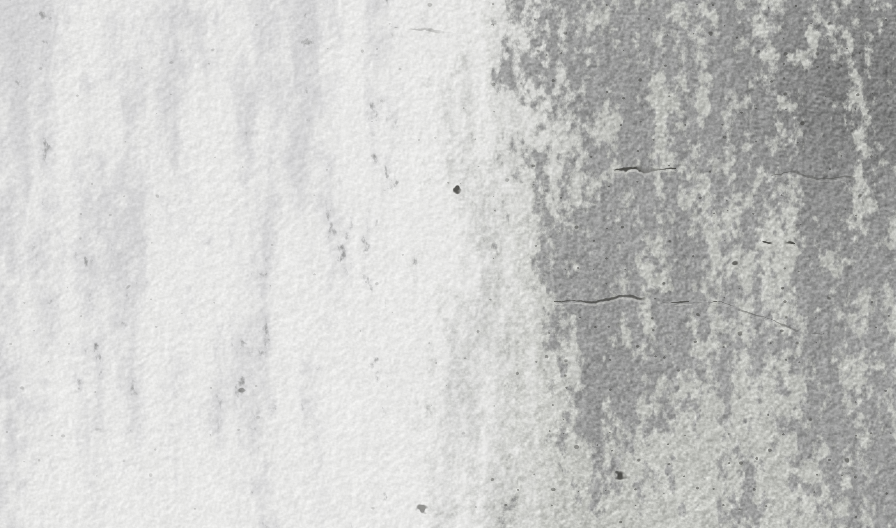
This texture is drawn by a WebGL 2 fragment shader. Its source:

```glsl
#version 300 es
precision highp float;
uniform vec2 u_resolution;
out vec4 outColor;

const vec3 PLASTER = vec3(0.91, 0.91, 0.905);
const vec3 PALE_STAIN = vec3(0.815, 0.815, 0.82);
const vec3 BARE_CEMENT = vec3(0.765, 0.77, 0.75);
const vec3 DARK_STAIN = vec3(0.59, 0.592, 0.59);
const vec3 CRACK = vec3(0.24, 0.24, 0.225);

float hash(vec2 p) {
  return fract(sin(dot(p, vec2(127.1, 311.7))) * 43758.54);
}

float noise(vec2 p) {
  vec2 i = floor(p), f = fract(p);
  f = f * f * (3.0 - 2.0 * f);
  return mix(mix(hash(i), hash(i + vec2(1, 0)), f.x),
             mix(hash(i + vec2(0, 1)), hash(i + vec2(1, 1)), f.x), f.y);
}

float fbm(vec2 p) {
  float sum = 0.0, amp = 0.5;
  for (int i = 0; i < 5; i++) {
    sum += amp * noise(p);
    p = mat2(1.6, 0.25, -0.25, 1.6) * p * 1.25 + 17.3;
    amp *= 0.5;
  }
  return sum / 0.97;
}

// Soft elliptical weight
float blob(vec2 uv, vec2 centre, vec2 radius) {
  vec2 q = (uv - centre) / radius;
  return exp(-dot(q, q));
}

// Wobbling, broken line that tapers at both ends
float crack(vec2 p, vec2 a, vec2 b, float width) {
  vec2 ab = b - a;
  p.y += 0.035 * (fbm(p * 16.0) - 0.5);
  float t = clamp(dot(p - a, ab) / dot(ab, ab), 0.0, 1.0);
  float w = width * (0.2 + 1.3 * noise(p * 55.0)) * sqrt(4.0 * t * (1.0 - t) + 0.05);
  float gaps = smoothstep(0.2, 0.5, noise(p * 38.0 + 5.0));
  return gaps * (1.0 - smoothstep(w * 0.3, w * 1.4, length(p - a - ab * t)));
}

float pit(vec2 p, vec2 centre, float radius) {
  float d = length((p - centre) * vec2(0.85, 1.0)) + radius * (noise(p * 150.0) - 0.5);
  return 1.0 - smoothstep(radius * 0.5, radius * 1.2, d);
}

// Small pits jittered over a grid
float scatteredPits(vec2 p, float scale, float density) {
  vec2 cell = floor(p * scale);
  vec2 centre = (cell + 0.25 + 0.5 * vec2(hash(cell), hash(cell + 31.0))) / scale;
  float radius = mix(0.06, 0.15, pow(hash(cell + 57.0), 3.0)) / scale;
  return step(hash(cell + 83.0), density) * pit(p, centre, radius);
}

float darkDensity(vec2 uv) {
  float d = 0.3 * smoothstep(0.50, 0.58, uv.x) + 0.22 * smoothstep(0.58, 0.68, uv.x);
  d += 0.25 * blob(uv, vec2(0.61, 0.88), vec2(0.06, 0.25));
  d += 0.12 * blob(uv, vec2(0.70, 0.75), vec2(0.07, 0.36));
  d += 0.20 * blob(uv, vec2(0.67, 0.30), vec2(0.045, 0.16));
  d += 0.12 * blob(uv, vec2(0.78, 0.36), vec2(0.03, 0.12));
  d += 0.20 * blob(uv, vec2(0.95, 0.80), vec2(0.09, 0.20));
  d += 0.10 * blob(uv, vec2(0.93, 0.35), vec2(0.07, 0.25));
  d -= 0.20 * blob(uv, vec2(0.825, 0.42), vec2(0.03, 0.28));
  d -= 0.28 * blob(uv, vec2(0.72, 0.03), vec2(0.14, 0.14));
  d -= 0.10 * blob(uv, vec2(0.56, 0.30), vec2(0.05, 0.32));
  return d - 0.16 * blob(uv, vec2(0.91, 0.92), vec2(0.04, 0.05));
}

float paleDensity(vec2 uv) {
  float d = 0.36 + 0.25 * (1.0 - smoothstep(0.012, 0.04, uv.x));
  d += 0.20 * blob(uv, vec2(0.19, 0.93), vec2(0.20, 0.22));
  d += 0.22 * blob(uv, vec2(0.32, 0.68), vec2(0.035, 0.22));
  d += 0.18 * blob(uv, vec2(0.15, 0.58), vec2(0.06, 0.16));
  d += 0.20 * blob(uv, vec2(0.55, 0.35), vec2(0.045, 0.60));
  return d - 0.22 * blob(uv, vec2(0.43, 0.35), vec2(0.07, 0.6));
}

void main() {
  vec2 uv = gl_FragCoord.xy / u_resolution;
  vec2 p = gl_FragCoord.xy / u_resolution.y;

  // Vertical runs broken by rough flakes and specks
  float runs = fbm(p * vec2(24.0, 4.0));
  float flakes = fbm(p * vec2(48.0, 26.0) + 9.0);
  float specks = fbm(p * vec2(105.0, 75.0) + 41.0);
  float stain = 0.5 + 0.75 * (runs - 0.5) + 0.5 * (flakes - 0.5);
  float rough = stain + 0.35 * (flakes - 0.5) + 0.65 * (specks - 0.5);
  float cement = smoothstep(0.46, 0.66, uv.x + 0.16 * (rough - 0.5));
  float pale = smoothstep(-0.2, 0.22, stain + 0.2 * (specks - 0.5) + paleDensity(uv) - 1.0);
  float dark = smoothstep(-0.15, 0.15, rough + darkDensity(uv) - 1.0);

  vec3 color = mix(PLASTER, PALE_STAIN, pale * 0.9);
  color = mix(color, BARE_CEMENT, cement);
  color = mix(color, DARK_STAIN, dark);
  color -= 0.1 * dark * blob(uv, vec2(0.96, 0.84), vec2(0.12, 0.25));

  // Grain lit from the upper left
  vec2 toLight = vec2(-0.003, 0.003);
  float relief = fbm(p * 110.0) - fbm((p + toLight) * 110.0);
  color += relief * mix(0.12, 0.25, cement);
  color += (noise(p * 230.0) - 0.5) * mix(0.04, 0.12, cement);
  color += (flakes - 0.5) * mix(0.04, 0.12, cement);

  // Cracks and the pale rims below them
  float lines = 0.0, rims = 0.0;
  for (int i = 0; i < 2; i++) {
    vec2 q = p + vec2(0.0, 0.005) * float(i);
    float c = crack(q, vec2(1.16, 0.678), vec2(1.28, 0.682), 0.0032);
    c = max(c, 0.8 * crack(q, vec2(1.05, 0.432), vec2(1.36, 0.434), 0.0026));
    c = max(c, crack(q, vec2(1.445, 0.538), vec2(1.505, 0.535), 0.005));
    c = max(c, 0.4 * crack(q, vec2(1.36, 0.434), vec2(1.56, 0.36), 0.0022));
    c = max(c, 0.4 * crack(q, vec2(1.46, 0.675), vec2(1.64, 0.66), 0.0025));
    c = max(c, 0.3 * crack(q, vec2(0.74, 0.955), vec2(0.88, 0.94), 0.0022));
    if (i == 0) lines = c; else rims = c;
  }
  color = mix(color, vec3(0.86, 0.86, 0.84), rims * 0.5);
  color = mix(color, CRACK, lines * 0.85);

  // Chips and scattered pits
  float chips = max(pit(p, vec2(0.865, 0.641), 0.007), pit(p, vec2(1.175, 0.10), 0.009));
  chips = max(chips, 0.6 * pit(p, vec2(0.80, 0.037), 0.008));
  chips = max(chips, 0.5 * pit(p, vec2(0.457, 0.262), 0.005));
  chips = max(chips, 0.8 * pit(p, vec2(1.392, 0.502), 0.005));
  chips = max(chips, mix(0.2, 0.6, cement) * scatteredPits(p, 36.0, 0.06 + 0.14 * cement));
  color = mix(color, CRACK, chips * 0.85);
  outColor = vec4(clamp(color, 0.0, 1.0), 1.0);
}
```
